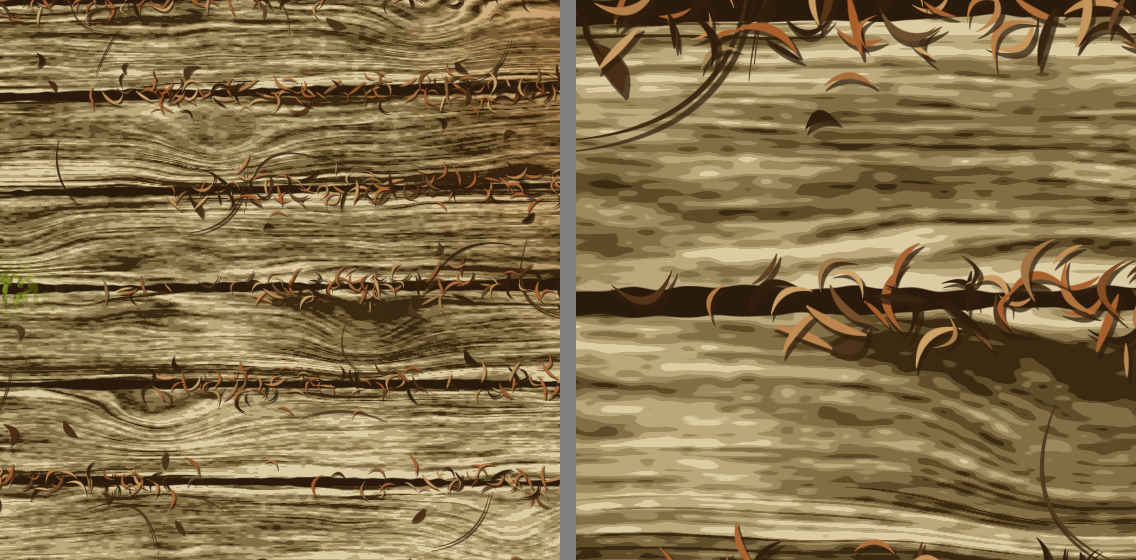
Left, the full canvas; right, a detail of the centre.
A WebGL 2 fragment shader for this texture:

```glsl
#version 300 es
precision highp float;
// Weathered horizontal planks with dark gaps, leaf litter, twigs and a little moss.
// Stretched, warped noise gives the grain tone, which is cut into six flat colours;
// curved slivers are scattered over cell grids, with the litter gathered at the gaps.

#define PLANK_HEIGHT 0.171
#define FIRST_GAP 0.142
#define GAP_HALF_WIDTH 0.046
#define GRAIN_LINES 25.0
#define GRAIN_WARP 0.20
#define KNOT_BEND 0.26
#define BAND_SOFTNESS 0.016
#define LITTER_AMOUNT 0.85
#define LITTER_SPREAD 0.13

uniform vec2 u_resolution;
out vec4 fragColor;

const vec3 DARK = vec3(0.19, 0.12, 0.05);
const vec3 COPPER = vec3(0.66, 0.37, 0.17);
const vec3 STRAW = vec3(0.83, 0.69, 0.45);
const vec3 MOSS = vec3(0.42, 0.48, 0.08);
const vec3 WOOD[6] = vec3[6](
    vec3(0.23, 0.16, 0.07), vec3(0.37, 0.30, 0.16), vec3(0.51, 0.43, 0.27),
    vec3(0.61, 0.54, 0.37), vec3(0.73, 0.66, 0.48), vec3(0.86, 0.80, 0.64));
const float LEVELS[5] = float[5](0.23, 0.35, 0.49, 0.59, 0.74);

float hash(vec2 p) {
    vec3 q = fract(p.xyx * 0.1031);
    q += dot(q, q.yzx + 33.33);
    return fract((q.x + q.y) * q.z);
}

float noise(vec2 p) {
    vec2 i = floor(p), f = fract(p);
    f = f * f * (3.0 - 2.0 * f);
    return mix(mix(hash(i), hash(i + vec2(1, 0)), f.x),
               mix(hash(i + vec2(0, 1)), hash(i + vec2(1, 1)), f.x), f.y);
}

// Height counted in planks; whole numbers lie on the slightly fanned gaps.
float plankCoord(vec2 p) {
    return (p.y - p.x * (0.035 * p.y - 0.01) - FIRST_GAP) / PLANK_HEIGHT;
}

float woodTone(vec2 p, float v) {
    float row = floor(v), f = v - row;
    vec2 seed = vec2(row * 17.0 + 90.0, row * 31.0 + 70.0);
    float edge = smoothstep(0.08, 0.42, abs(f - 0.5));

    // Grain height, bowed around one knot in each plank
    vec2 knot = vec2(fract(row * 0.37 + 0.28), 0.35 + 0.4 * hash(seed));
    vec2 k = (vec2(p.x, f) - knot) / vec2(0.10, 0.32);
    float g = f + GRAIN_WARP * (noise(vec2(p.x * 3.0, f * 2.0) + seed) - 0.5);
    g += 0.05 * (noise(vec2(p.x * 13.0, f * 7.0) + seed) - 0.5);
    g += KNOT_BEND * exp(-dot(k, k));

    float lines = noise(vec2(p.x * 3.5, g * GRAIN_LINES) + seed);
    float fine = noise(vec2(p.x * 14.0, g * GRAIN_LINES * 2.3) + seed);
    float speck = noise(p * vec2(85.0, 270.0));
    float blotch = noise(p * vec2(5.0, 13.0) + seed) * 0.6
                 + noise(p * vec2(17.0, 48.0)) * 0.4;
    float ridge = abs(noise(vec2(p.x * 2.2, g * 13.0) + seed.yx) - 0.5);
    float crack = (1.0 - smoothstep(0.015, 0.06, ridge))
                * smoothstep(0.4, 0.65, noise(vec2(p.x * 7.0, g * 9.0) + seed));

    float tone = 0.53 + (lines - 0.5) * mix(0.28, 0.85, edge);
    tone += (fine - 0.5) * 0.36 + (speck - 0.5) * 0.26 + (blotch - 0.5) * 0.5;
    tone += 0.08 * (hash(seed + 5.0) - 0.5) - 0.3 * crack * (0.35 + edge);
    return tone + 0.10 * smoothstep(0.86, 0.94, abs(f - 0.5) * 2.0);
}

vec3 woodColor(float tone) {
    vec3 color = WOOD[0];
    for (int i = 0; i < 5; i++)
        color = mix(color, WOOD[i + 1],
            smoothstep(-BAND_SOFTNESS, BAND_SOFTNESS, tone - LEVELS[i]));
    return color;
}

// Chance of litter: high along gaps, in clumps, fuller toward the middle
float litterChance(vec2 p) {
    float v = plankCoord(p), gap = round(v);
    float reach = (v - gap) / LITTER_SPREAD;
    float clump = noise(vec2(p.x * 5.0, gap * 7.0 + 20.0)) + 0.35 * smoothstep(0.1, 0.45, p.x);
    return LITTER_AMOUNT * exp(-reach * reach) * smoothstep(0.35, 0.85, clump);
}

// Signed distance to a bent, tapered sliver; size is half length and half width
float sliver(vec2 q, float angle, vec2 size, float bend) {
    q = mat2(cos(angle), -sin(angle), sin(angle), cos(angle)) * q;
    float t = q.x / size.x;
    q.y += bend * size.x * (t * t - 0.4);
    float width = size.y * (1.0 - 0.75 * min(t * t, 1.0));
    return length(vec2(max(abs(q.x) - size.x, 0.0), q.y)) - width;
}

// Draws one sliver per chosen cell; chance below zero follows the litter
vec3 scatter(vec3 color, vec2 p, float cells, vec2 size, float chance, float dry, float seed) {
    float px = 1.0 / u_resolution.y;
    vec2 base = floor(p * cells);
    for (int n = 0; n < 9; n++) {
        vec2 cell = base + vec2(n % 3 - 1, n / 3 - 1), id = cell + seed;
        vec2 center = (cell + vec2(hash(id + 11.0), hash(id + 23.0))) / cells;
        float limit = chance < 0.0 ? litterChance(center) : chance;
        if (hash(id + 37.0) > limit) continue;
        float angle = 6.2832 * hash(id + 41.0), bend = 1.6 * (hash(id + 53.0) - 0.5);
        vec2 s = size * (0.5 + 0.6 * hash(id + 67.0));
        float shade = sliver(p - center + vec2(-0.002, 0.003), angle, s * 1.1, bend);
        float body = sliver(p - center, angle, s, bend);
        vec3 tint = mix(COPPER, STRAW, pow(hash(id + 79.0), 2.0));
        tint = mix(DARK, tint, dry * smoothstep(0.15, 0.5, hash(id + 83.0)));
        color = mix(color, DARK, 0.75 * (1.0 - smoothstep(-px, px, shade)));
        color = mix(color, tint, 1.0 - smoothstep(-px, px, body));
    }
    return color;
}

void main() {
    vec2 p = gl_FragCoord.xy / u_resolution.y;
    float v = plankCoord(p), gap = round(v);

    // Wood, redder to the right and toward the top
    vec3 color = woodColor(woodTone(p, v));
    float rust = smoothstep(0.6, 1.1, p.x) * smoothstep(0.2, 0.9, p.y);
    color *= mix(vec3(1.0), vec3(0.90, 0.76, 0.62), rust);

    // Ragged gaps
    float halfWidth = GAP_HALF_WIDTH * (0.45 + 0.9 * noise(vec2(p.x * 5.0, gap * 9.0 + 40.0)));
    halfWidth += 0.025 * (noise(vec2(p.x * 60.0, v * 9.0 + 30.0)) - 0.5);
    float soft = 1.0 / (u_resolution.y * PLANK_HEIGHT);
    color = mix(DARK * 0.85, color, smoothstep(-soft, soft, abs(v - gap) - halfWidth));

    // Moss at the left edge
    vec2 m = (p - vec2(0.0, 0.485)) / vec2(0.07, 0.035);
    float moss = exp(-dot(m, m)) * smoothstep(0.3, 0.6, noise(p * 110.0));
    color = mix(color, MOSS * (0.6 + 0.8 * noise(p * 190.0)), moss);

    // Twigs, dark flecks, then litter
    color = scatter(color, p, 6.0, vec2(0.075, 0.0016), 0.5, 0.25, 100.0);
    color = scatter(color, p, 13.0, vec2(0.016, 0.0065), 0.16, 0.2, 200.0);
    for (int i = 0; i < 3; i++)
        color = scatter(color, p, 32.0 + 5.0 * float(i), vec2(0.018, 0.0026), -1.0, 1.0, 300.0 + 70.0 * float(i));
    fragColor = vec4(color, 1.0);
}
```
